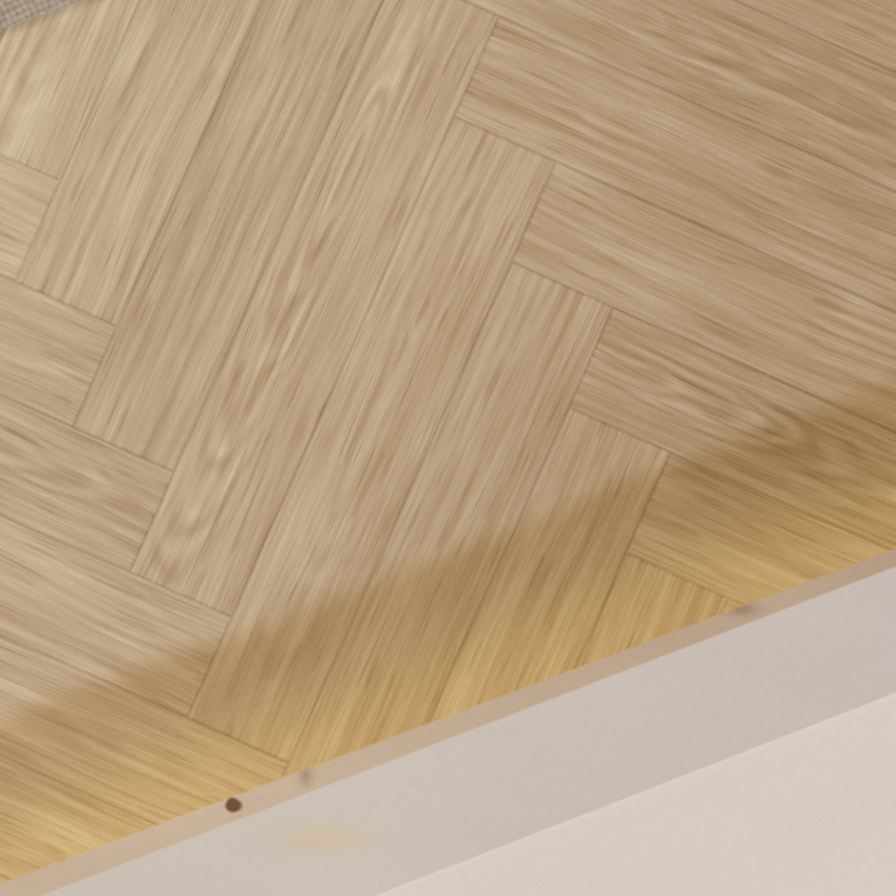
Reproduce this texture procedurally as a three.js fragment shader.

```glsl
// Oak herringbone floor with a warm shadow, meeting a pale baseboard on a slant.
varying vec2 vUv;

float hash(vec2 p) {
  p = fract(p * vec2(0.1031, 0.1137));
  p += dot(p, p.yx + 33.33);
  return fract((p.x + p.y) * p.x * 7.31 + p.y * 11.7);
}

float noise(vec2 p) {
  vec2 i = floor(p), f = fract(p);
  f = f * f * (3.0 - 2.0 * f);
  return mix(mix(hash(i), hash(i + vec2(1, 0)), f.x),
             mix(hash(i + vec2(0, 1)), hash(i + vec2(1, 1)), f.x), f.y);
}

float fbm(vec2 p) {
  float sum = 0.0, amp = 0.5;
  for (int k = 0; k < 4; k++) {
    sum += amp * noise(p);
    p = p * 2.03 + 17.0;
    amp *= 0.5;
  }
  return sum;
}

float spot(vec2 p, vec2 centre, vec2 size) {
  vec2 d = (p - centre) / size;
  return exp(-dot(d, d));
}

// Grain of one plank: x runs across (0 to 1), y along (0 to 6).
float woodGrain(vec2 p, vec2 id, vec2 knot, float figure) {
  vec2 shift = vec2(hash(id), hash(id + 7.3)) * 50.0;
  float bend = noise(p * vec2(2.0, 0.7) + shift) - 0.5;
  float x = p.x + bend * 0.09;
  float fibre = fbm(vec2(x * 17.0, p.y * 0.9) + shift) - 0.47;
  float fine = noise(vec2(x * 65.0, p.y * 3.0) + shift) - 0.5;
  float pore = smoothstep(0.73, 0.95, noise(vec2(x * 34.0, p.y * 2.1) + shift.yx));

  // Stretched rings give the arched figure around the heart of the plank.
  vec2 q = (p - knot) * vec2(1.0, 0.13);
  float r = length(q) + bend * 0.12 + (noise(p * vec2(7.0, 3.0) + shift) - 0.5) * 0.05;
  float rings = sin(r * 80.0) * exp(-q.x * q.x * 16.0);
  return fibre * 0.17 + fine * 0.05 - pore * 0.05 + rings * figure * 0.036;
}

vec3 floorColor(vec2 p) {
  // Herringbone lattice: planks are one cell wide and six cells long.
  vec2 g = vec2((0.914 * p.x + 0.406 * p.y - 0.516) / 0.1243,
                (0.914 * p.y - 0.406 * p.x + 0.0872) / 0.1224);
  vec2 cell = floor(g);
  bool steep = mod(cell.y - cell.x, 12.0) < 5.5;
  float row = steep ? cell.x : cell.y;
  float run = steep ? g.y - row : g.x - row - 1.0;
  vec2 plank = vec2(steep ? fract(g.x) : fract(g.y), mod(run, 12.0));
  vec2 id = vec2(row + 40.0, floor(run / 12.0) + (steep ? 20.0 : 60.0));

  vec2 knot = vec2(0.3 + 0.4 * hash(id + 3.0), 6.0 * hash(id + 5.0));
  float figure = 0.5 * hash(id + 9.0);
  if (steep && row == -1.0) {
    knot = vec2(0.32, 1.9);
    figure = 1.0;
  }
  if (!steep && (row == 1.0 || row == 4.0)) figure = 0.9;

  vec3 color = mix(vec3(0.765, 0.675, 0.555), vec3(0.675, 0.57, 0.44),
                   smoothstep(-0.1, 1.1, p.x * 0.8 + p.y * 0.35));
  color += (hash(id + 1.0) - 0.5) * 0.035;
  color += woodGrain(plank, id, knot, figure) * vec3(0.85, 1.0, 1.1);

  // Thin seams.
  float edge = min(min(plank.x, 1.0 - plank.x), min(plank.y, 6.0 - plank.y));
  color -= 0.065 * (1.0 - smoothstep(0.004, 0.026, edge));

  // Slanted shadow, then amber light returning beside the board.
  float depth = p.y - (0.807 - 0.384 * p.x) - (noise(p * 7.0) - 0.5) * 0.012;
  color *= mix(vec3(1.0), vec3(0.93, 0.88, 0.775), smoothstep(-0.018, 0.02, depth));
  color += vec3(0.11, 0.10, 0.055) * smoothstep(0.03, 0.19, depth);
  return color;
}

void main() {
  vec2 p = vec2(vUv.x, 1.0 - vUv.y); // measured down from the top
  vec3 color = floorColor(p);

  // Woven rug in the upper left corner.
  float rugEdge = 0.034 - 0.37 * p.x - p.y;
  float weave = sin(p.x * 560.0 + p.y * 210.0) * sin(p.y * 560.0 - p.x * 210.0);
  vec3 rug = vec3(0.65, 0.585, 0.52) + weave * 0.05 + (noise(p * 260.0) - 0.5) * 0.08;
  color *= 1.0 - 0.13 * smoothstep(-0.014, 0.0, rugEdge);
  color = mix(color, rug, smoothstep(-0.001, 0.002, rugEdge));

  // Board: narrow top lip, front face and lower ledge.
  float lip = p.y - (0.986 - 0.374 * p.x);
  float face = p.y - (1.017 - 0.385 * p.x);
  float ledge = p.y - (1.163 - 0.39 * p.x);
  float cloud = fbm(p * vec2(5.0, 9.0)) - 0.47;

  vec3 lipColor = mix(vec3(0.79, 0.71, 0.61), vec3(0.71, 0.61, 0.52), p.x) + cloud * 0.08;
  lipColor -= 0.11 * spot(p, vec2(0.341, 0.866), vec2(0.008, 0.012));
  lipColor -= 0.12 * spot(p, vec2(0.828, 0.68), vec2(0.018, 0.008));
  vec3 faceColor = mix(vec3(0.80, 0.76, 0.71), vec3(0.775, 0.735, 0.705), p.x) + cloud * 0.035;
  faceColor += vec3(0.02, -0.01, -0.065) * spot(p, vec2(0.36, 0.935), vec2(0.055, 0.018));
  vec3 ledgeColor = vec3(0.845, 0.795, 0.755) + cloud * 0.02;
  ledgeColor += 0.025 * exp(-abs(ledge) * 180.0);

  color = mix(color, lipColor, smoothstep(-0.002, 0.002, lip));
  color = mix(color, faceColor, smoothstep(-0.002, 0.002, face));
  color = mix(color, ledgeColor, smoothstep(-0.002, 0.002, ledge));

  // Dark chip where the lip is broken.
  float chip = spot(p, vec2(0.26, 0.899), vec2(0.013, 0.011)) + (noise(p * 120.0) - 0.5) * 0.3;
  color = mix(color, vec3(0.39, 0.25, 0.17), smoothstep(0.35, 0.75, chip) * 0.85);

  color += (noise(p * 330.0) - 0.5) * 0.014;
  gl_FragColor = vec4(color, 1.0);
}
```
